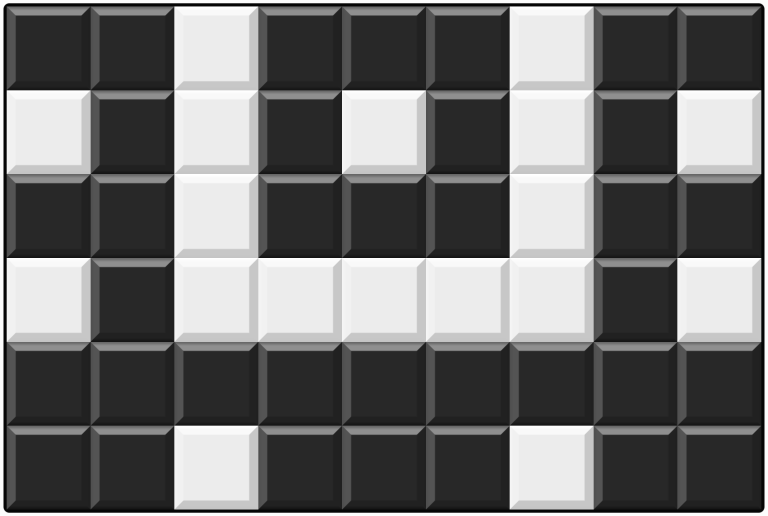
Write a Shadertoy shader that draws this pattern.

```glsl
const vec2 GRID = vec2(9.0, 6.0);     // tiles across and down
const float VIEW_HEIGHT = 6.154;      // canvas height in tiles
const float BEVEL = 0.108;
const float FRAME = 0.038;
const float FRAME_RADIUS = 0.07;
const int SAMPLES = 3;

float roundedBox(vec2 p, vec2 halfSize, float radius) {
    vec2 q = abs(p) - halfSize + radius;
    return length(max(q, 0.0)) + min(max(q.x, q.y), 0.0) - radius;
}

// Mirrored layout: columns are measured outwards from the middle
bool isLightTile(ivec2 cell) {
    int fromMiddle = abs(cell.x - 4);
    bool column = fromMiddle == 2 && cell.y != 1;
    bool dots = fromMiddle % 2 == 0 && (cell.y == 2 || cell.y == 4);
    bool bar = fromMiddle < 2 && cell.y == 2;
    return column || dots || bar;
}

// Tones of the four bevels are ordered left, right, bottom, top
float bevelledTile(vec2 uv, float face, vec4 rim, vec4 slope, float blur) {
    vec2 inset = min(uv, 1.0 - uv);
    vec2 fade = smoothstep(0.0, 0.055, inset);
    vec4 tone = mix(rim, slope, fade.xxyy);
    float side = uv.x < 0.5 ? tone.x : tone.y;
    float cap = uv.y < 0.5 ? tone.z : tone.w;
    float edge = mix(side, cap, smoothstep(-blur, blur, inset.x - inset.y));
    float depth = min(inset.x, inset.y) - BEVEL;
    return mix(edge, face, smoothstep(-blur, blur, depth));
}

float tileTone(vec2 gridPos, float blur) {
    vec2 cell = clamp(floor(gridPos), vec2(0.0), GRID - 1.0);
    vec2 uv = gridPos - cell;
    if (isLightTile(ivec2(cell))) {
        return bevelledTile(uv, 0.925, vec4(0.96, 0.78, 0.77, 1.0),
                            vec4(0.945, 0.78, 0.78, 0.975), blur);
    }
    return bevelledTile(uv, 0.155, vec4(0.31, 0.125, 0.08, 0.40),
                        vec4(0.33, 0.13, 0.13, 0.56), blur);
}

float boardTone(vec2 p, float pixel) {
    vec2 halfGrid = 0.5 * GRID;
    float tone = tileTone(p + halfGrid, 0.7 * pixel);

    // Black frame with rounded outer corners on a pale margin
    float gridEdge = roundedBox(p, halfGrid, 0.0);
    float frameEdge = roundedBox(p, halfGrid + FRAME, FRAME_RADIUS);
    tone = mix(tone, 0.02, smoothstep(-0.5 * pixel, 0.5 * pixel, gridEdge));
    return mix(tone, 0.99, smoothstep(-0.5 * pixel, 0.5 * pixel, frameEdge));
}

void mainImage(out vec4 fragColor, in vec2 fragCoord) {
    float pixel = VIEW_HEIGHT / iResolution.y;
    vec2 centre = (fragCoord - 0.5 * iResolution.xy) * pixel;

    // Average a small grid of samples to smooth the tile seams
    float tone = 0.0;
    for (int y = 0; y < SAMPLES; y++) {
        for (int x = 0; x < SAMPLES; x++) {
            vec2 offset = (vec2(x, y) + 0.5) / float(SAMPLES) - 0.5;
            tone += boardTone(centre + offset * pixel, pixel);
        }
    }
    fragColor = vec4(vec3(tone / float(SAMPLES * SAMPLES)), 1.0);
}
```
